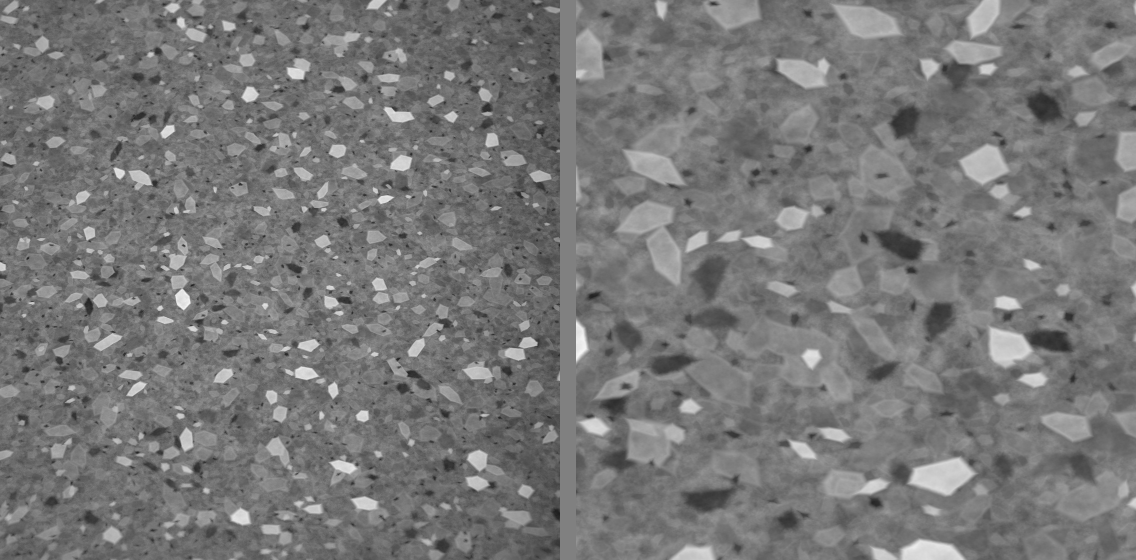
Left: the whole. Right: its middle third, enlarged.
Give the GLSL for this texture, as a Shadertoy shader.

```glsl
// Grey terrazzo: angular stone chips set in a mottled cement, seen at a slant.
// Layers of jittered cells hold random convex polygons, from fine grit up to
// large bright pieces; focus softens toward the top and bottom edges.

const float TAU = 6.2832;

float hash1(vec2 p) {
    vec3 h = fract(p.xyx * vec3(0.1031, 0.1030, 0.0973));
    h += dot(h, h.yzx + 33.33);
    return fract((h.x + h.y) * h.z);
}

vec2 hash2(vec2 p) {
    return vec2(hash1(p + 17.3), hash1(p.yx + 71.9));
}

float valueNoise(vec2 p) {
    vec2 cell = floor(p), f = fract(p);
    f = f * f * (3.0 - 2.0 * f);
    float low = mix(hash1(cell), hash1(cell + vec2(1, 0)), f.x);
    float high = mix(hash1(cell + vec2(0, 1)), hash1(cell + vec2(1, 1)), f.x);
    return mix(low, high, f.y);
}

// Layered noise centred on zero
float mottle(vec2 p) {
    float sum = 0.0, weight = 0.5;
    for (int i = 0; i < 4; i++) {
        sum += weight * (valueNoise(p) - 0.5);
        p = mat2(0.8, 0.6, -0.6, 0.8) * p * 2.1 + 9.7;
        weight *= 0.6;
    }
    return sum;
}

// Distance to an irregular convex stone bounded by six half planes
float stoneDistance(vec2 p, float radius, vec2 id) {
    float d = -1.0;
    for (int i = 0; i < 6; i++) {
        vec2 r = hash2(id + float(i) * 7.31);
        float angle = (float(i) + 0.7 * r.x) * TAU / 6.0;
        float reach = radius * mix(0.7, 1.15, r.y);
        d = max(d, dot(p, vec2(cos(angle), sin(angle))) - reach);
    }
    return d;
}

// Paints one layer of chips over a grey value
float scatterChips(float grey, vec2 p, float cells, float share, vec2 tones,
                   float radius, float blur, float grain, float seed) {
    vec2 q = p * cells + seed * 3.7;
    vec2 base = floor(q);
    float edge = blur * cells;
    for (int y = -1; y <= 1; y++)
    for (int x = -1; x <= 1; x++) {
        vec2 cell = base + vec2(x, y);
        vec2 id = cell + seed * 13.1;
        if (hash1(id) > share) continue;

        vec2 centre = cell + mix(vec2(0.15), vec2(0.85), hash2(id + 3.1));
        vec2 shape = hash2(id + 5.7);
        float angle = (shape.x - 0.5) * TAU * 0.5;
        float stretch = mix(1.0, 1.45, shape.y);
        float c = cos(angle), s = sin(angle);
        vec2 local = mat2(c, -s, s, c) * (q - centre);
        local *= vec2(1.0 / stretch, stretch);

        float size = radius * mix(0.65, 1.2, hash1(id + 8.3));
        float d = stoneDistance(local, size, id) + 0.09 * grain;
        float tone = mix(tones.x, tones.y, hash1(id + 11.9));
        float rim = smoothstep(-0.12, 0.0, d) * 0.045;
        float cover = 1.0 - smoothstep(-edge, edge, d);
        grey = mix(grey, tone + rim + 0.19 * grain, cover);
    }
    return grey;
}

void mainImage(out vec4 fragColor, in vec2 fragCoord) {
    vec2 screen = fragCoord / iResolution.xy;
    vec2 uv = fragCoord / iResolution.y;

    // Slanted floor: chips shrink and flatten toward the top
    vec2 floorPos = vec2((uv.x - 0.5) * (1.0 + 0.25 * uv.y),
                         uv.y * (1.2 + 0.25 * uv.y));
    float offFocus = pow(abs(screen.y - 0.5) * 2.0, 2.0);
    float blur = mix(0.0021, 0.0048, offFocus);

    // Cement
    float detail = mix(1.0, 0.6, offFocus);
    float coarse = mottle(floorPos * 28.0);
    float fine = mottle(floorPos * 110.0) * detail;
    float grain = 0.6 * coarse + 0.7 * fine;
    float grey = 0.435 + 0.13 * coarse + 0.25 * fine;

    // Grit and mid-grey stones
    grey = scatterChips(grey, floorPos, 72.0, 0.55, vec2(0.34, 0.54), 0.34, blur, grain, 1.0);
    grey = scatterChips(grey, floorPos, 38.0, 0.60, vec2(0.35, 0.53), 0.36, blur, grain, 2.0);
    grey = scatterChips(grey, floorPos, 20.0, 0.50, vec2(0.36, 0.52), 0.36, blur, grain, 3.0);

    // Dark, light and bright stones
    grey = scatterChips(grey, floorPos, 27.0, 0.12, vec2(0.20, 0.32), 0.32, blur * 1.4, grain, 4.0);
    grey = scatterChips(grey, floorPos, 21.0, 0.24, vec2(0.51, 0.66), 0.34, blur, grain, 5.0);
    grey = scatterChips(grey, floorPos, 85.0, 0.07, vec2(0.18, 0.30), 0.28, blur, grain, 6.0);
    grey = scatterChips(grey, floorPos, 48.0, 0.07, vec2(0.60, 0.80), 0.30, blur, grain, 7.0);
    grey = scatterChips(grey, floorPos, 18.0, 0.15, vec2(0.68, 0.86), 0.31, blur, grain * 0.7, 8.0);

    // Uneven light, dimmer at the corners and the right side
    vec2 fromCentre = screen - vec2(0.46, 0.5);
    grey *= 1.06 - 0.42 * dot(fromCentre, fromCentre);
    grey *= 1.0 - 0.12 * smoothstep(0.8, 1.0, screen.x);

    fragColor = vec4(vec3(clamp(grey, 0.0, 1.0)), 1.0);
}
```
